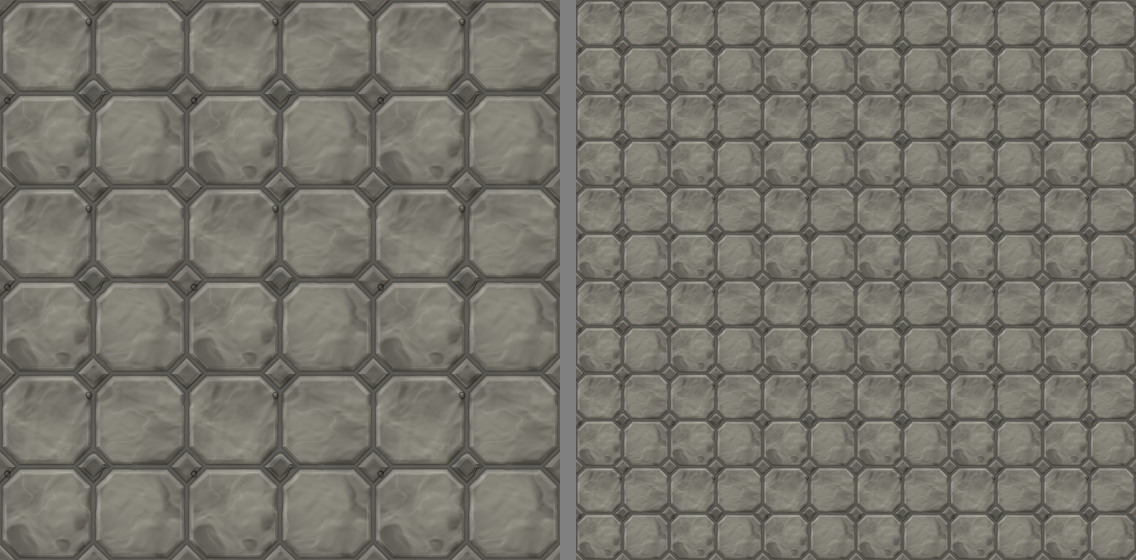
Left: one tile. Right: repeated 2 by 2.
Give the GLSL for this texture, as a three.js fragment shader.

```glsl
#define TILES 6.0
#define PERIOD 2.0
#define JOINT 0.025
#define CORNER_CUT 0.235
#define DIAMOND 0.172
#define BEVEL 0.036
#define RELIEF 0.045
#define STONE_DARK vec3(0.452, 0.443, 0.41)
#define STONE_LIGHT vec3(0.532, 0.523, 0.48)
#define GROUT vec3(0.365, 0.36, 0.337)
#define CHIP_A vec2(0.95, 1.765)
#define CHIP_B vec2(0.08, 0.92)

varying vec2 vUv;

float hash(vec2 p) {
  return fract(sin(dot(p, vec2(127.1, 311.7))) * 43758.5);
}

// Value noise with f lattice cells per tile, wrapping every PERIOD tiles
float noise(vec2 p, float f) {
  p *= f;
  float n = f * PERIOD;
  vec2 i = floor(p), u = fract(p);
  u = u * u * (3.0 - 2.0 * u);
  float low = mix(hash(mod(i, n)), hash(mod(i + vec2(1.0, 0.0), n)), u.x);
  float high = mix(hash(mod(i + vec2(0.0, 1.0), n)), hash(mod(i + 1.0, n)), u.x);
  return mix(low, high, u.y);
}

float fbm(vec2 p, float f) {
  float sum = 0.0, amp = 0.57;
  for (int k = 0; k < 3; k++) {
    sum += amp * noise(p, f);
    p += vec2(0.37, 0.19);
    f *= 2.0;
    amp *= 0.5;
  }
  return sum;
}

// Swirled coordinates for the smeared surface
vec2 swirl(vec2 p) {
  return p + 0.4 * (vec2(fbm(p, 2.0), fbm(p + vec2(0.37, 0.71), 2.0)) - 0.5);
}

float line(float x, float width) {
  x /= width;
  return exp(-x * x);
}

float cornerDistance(vec2 p) {
  vec2 a = 0.5 - abs(fract(p) - 0.5);
  return a.x + a.y;
}

// Distance inside the nearest stone, negative in the grout
float stoneDistance(vec2 p) {
  vec2 a = 0.5 - abs(fract(p) - 0.5);
  float corner = a.x + a.y;
  float octagon = min(min(a.x, a.y) - JOINT, (corner - CORNER_CUT) * 0.7071);
  float diamond = (DIAMOND - corner) * 0.7071;
  float bite = smoothstep(0.7, 0.95, noise(p, 9.0));
  octagon -= 0.007 * bite;
  diamond -= 0.03 * bite;
  return max(octagon, diamond) - 0.003 * (noise(p, 10.0) - 0.5);
}

// Rounded edge, narrower on the small stones
float bevelWidth(vec2 p) {
  return BEVEL * mix(0.6, 1.0, step(0.2, cornerDistance(p)));
}

float height(vec2 p) {
  float d = stoneDistance(p);
  float surface = RELIEF * fbm(swirl(p), 4.0) * smoothstep(0.0, 0.06, d);
  return surface + 0.006 * smoothstep(0.0, bevelWidth(p), d);
}

// Outline of a loose chip at the edge of a stone
float chip(vec2 p, vec2 center) {
  vec2 q = mod(p - center + 0.5 * PERIOD, PERIOD) - 0.5 * PERIOD;
  q += 0.025 * (noise(p, 16.0) - 0.5);
  return line(length(q * vec2(1.3, 0.85)) - 0.032, 0.009);
}

void main() {
  vec2 p = vUv * TILES;
  vec2 s = swirl(p);
  float d = stoneDistance(p);
  float isOctagon = step(0.2, cornerDistance(p));

  // Mottled face with dark pits and pale creases
  float tone = smoothstep(0.2, 0.75, fbm(s, 3.0));
  vec3 stone = mix(STONE_DARK, STONE_LIGHT, tone);
  float pits = smoothstep(0.6, 0.82, noise(s + vec2(0.13, 0.57), 5.0));
  pits *= smoothstep(0.35, 0.6, noise(p + 0.43, 3.0));
  float crease = line(fbm(s + vec2(0.61, 0.29), 3.0) - 0.52, 0.02);
  stone *= 1.0 - 0.2 * pits;
  stone += 0.04 * crease * smoothstep(0.3, 0.7, noise(p, 4.0));
  stone *= mix(0.88, 1.0, isOctagon);

  // Worn rim with a thin pale ridge
  float smear = smoothstep(0.55, 0.8, noise(p, 7.0));
  stone *= 1.0 - 0.16 * smear * (1.0 - smoothstep(0.02, 0.1, d));
  stone *= mix(0.95, 1.0, smoothstep(0.0, BEVEL, d));
  float ridge = line(d - bevelWidth(p), 0.009);
  stone += 0.075 * ridge * smoothstep(0.1, 0.8, noise(p + 0.31, 5.0));

  // Grout and the dark groove beside each stone
  vec3 grout = GROUT * (0.95 + 0.1 * fbm(p, 8.0));
  vec3 color = mix(grout, stone, smoothstep(-0.007, 0.007, d));
  color *= 1.0 - 0.17 * line(d + 0.003, 0.01);
  color *= 1.0 - 0.4 * max(chip(p, CHIP_A), chip(p, CHIP_B));

  // Light from above
  float reach = 0.012;
  float slope = (height(p) - height(p + reach * vec2(-0.3, 0.95))) / reach;
  color += 0.25 * clamp(slope, -0.35, 0.35);

  gl_FragColor = vec4(color, 1.0);
}
```
